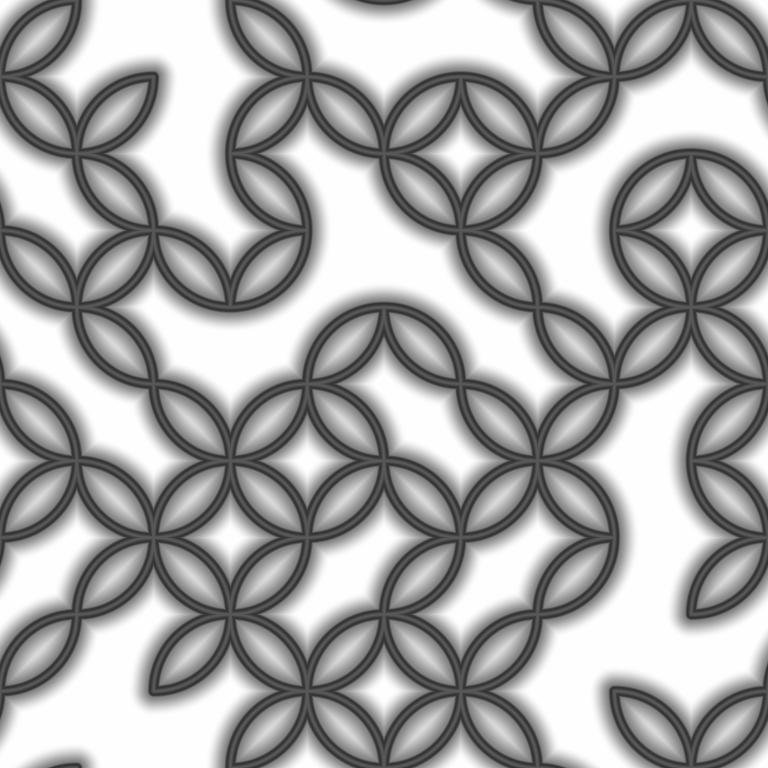
Reproduce this pattern procedurally as a WebGL 2 fragment shader.

```glsl
#version 300 es
precision highp float;

uniform vec2 u_resolution;
out vec4 outColor;

const int CELLS = 10;            // even, so the checkerboard of diagonals wraps
const int FILLED_CELLS = 66;     // out of CELLS * CELLS
const float HALF_DIAGONAL = 0.70710678;

const float LINE_CORE = 0.35;
const float LINE_RIM = 0.20;

// Wrapping cell order, shuffled by cubing modulo the prime 101
bool hasLeaf(ivec2 cell) {
  ivec2 wrapped = (cell + CELLS) % CELLS;
  int rank = wrapped.x + wrapped.y * CELLS + 1;
  for (int i = 0; i < 4; i++) rank = (rank * rank * rank + 17) % 101;
  return rank < FILLED_CELLS;
}

// Signed distance to a pointed leaf between two unit circles, upright on y
float leafDistance(vec2 p) {
  p = abs(p);
  bool beyondTip = p.y - HALF_DIAGONAL > p.x;
  return beyondTip ? length(p - vec2(0.0, HALF_DIAGONAL))
                   : length(p + vec2(HALF_DIAGONAL, 0.0)) - 1.0;
}

// Turn the cell so that its leaf stands upright; diagonals alternate
vec2 alignToDiagonal(vec2 p, ivec2 cell) {
  vec2 turned = vec2(p.x - p.y, p.x + p.y) * HALF_DIAGONAL;
  bool rising = ((cell.x + cell.y) & 1) == 1;
  return rising ? turned : turned.yx;
}

// Distance to the nearest leaf, negative inside
float latticeDistance(vec2 p) {
  ivec2 home = ivec2(floor(p));
  float nearest = 2.0;
  for (int y = -1; y <= 1; y++) {
    for (int x = -1; x <= 1; x++) {
      ivec2 cell = home + ivec2(x, y);
      if (!hasLeaf(cell)) continue;
      vec2 local = p - vec2(cell) - 0.5;
      nearest = min(nearest, leafDistance(alignToDiagonal(local, cell)));
    }
  }
  return nearest;
}

// Soft shadow that fades from the outline to a lighter tone
float shadow(float dist, float dark, float light, float reach) {
  return mix(dark, light, smoothstep(0.0, reach, dist));
}

// Outline with a grey core and darker rims
float outlineTone(float dist) {
  return mix(LINE_CORE, LINE_RIM, smoothstep(0.0, 0.046, dist));
}

void main() {
  vec2 p = gl_FragCoord.xy / u_resolution * float(CELLS);
  float signedDist = latticeDistance(p);
  float dist = abs(signedDist);

  float ground = signedDist < 0.0 ? shadow(dist, 0.45, 0.90, 0.36)
                                  : shadow(dist, 0.42, 0.995, 0.33);
  float tone = mix(outlineTone(dist), ground, smoothstep(0.047, 0.084, dist));
  outColor = vec4(vec3(tone), 1.0);
}
```
